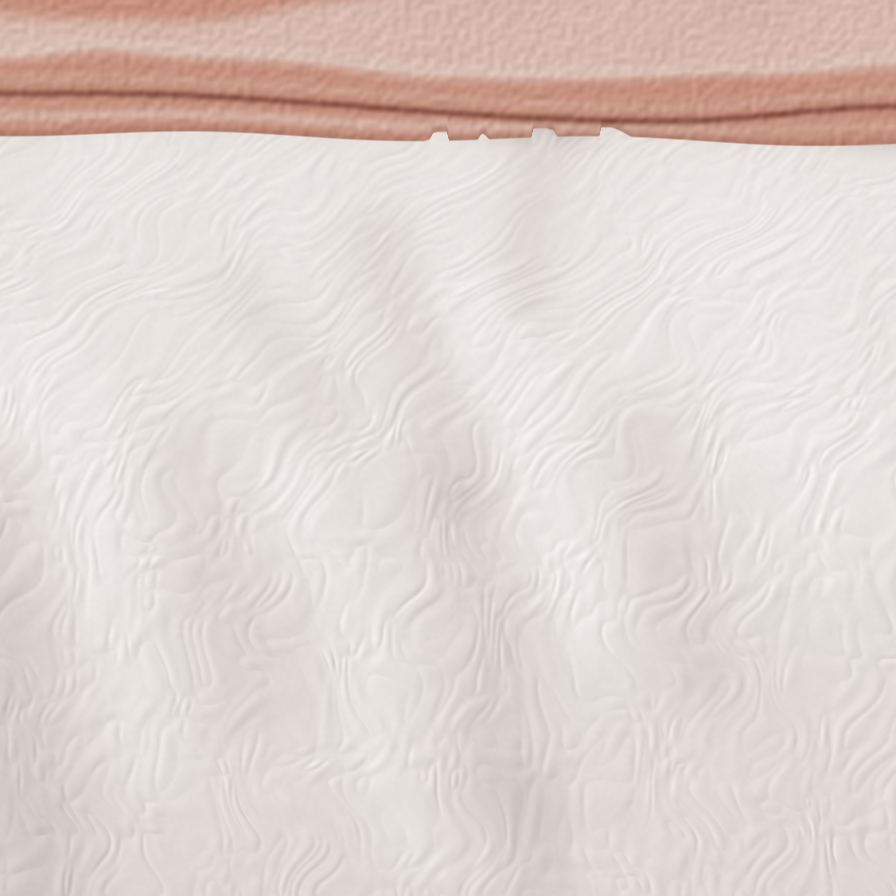
This texture is drawn by a WebGL 1 fragment shader. Its source:

```glsl
precision highp float;
// Pale crinkled bedding under a folded terracotta blanket along the top.
// Soft capsule-shaped folds shade the cloth; embossed, stretched noise makes
// the crinkle, and curved bands with dark creases form the blanket.
uniform vec2 u_resolution;

#define CLOTH_LIGHT vec3(0.925, 0.907, 0.895)
#define CLOTH_SHADE vec3(0.770, 0.730, 0.710)
#define BLANKET_PALE vec3(0.850, 0.745, 0.705)
#define BLANKET_WARM vec3(0.775, 0.565, 0.490)
#define BLANKET_DEEP vec3(0.520, 0.310, 0.260)
#define CRINKLE_SCALE vec2(78.0, 36.0)
#define CRINKLE_DEPTH 0.105
#define NAP_DEPTH 0.07

float hash(vec2 p) {
  vec3 q = fract(vec3(p.xyx) * 0.1031);
  q += dot(q, q.yzx + 33.33);
  return fract((q.x + q.y) * q.z);
}

float noise(vec2 p) {
  vec2 i = floor(p), f = fract(p);
  f = f * f * (3.0 - 2.0 * f);
  return mix(mix(hash(i), hash(i + vec2(1.0, 0.0)), f.x),
             mix(hash(i + vec2(0.0, 1.0)), hash(i + 1.0), f.x), f.y);
}

float fbm(vec2 p) {
  float sum = 0.0, amp = 0.5;
  for (int i = 0; i < 4; i++) {
    sum += amp * noise(p);
    p = p * 2.03 + 17.0;
    amp *= 0.5;
  }
  return sum;
}

// Gaussian falloff around the segment a-b
float fold(vec2 p, vec2 a, vec2 b, float width) {
  vec2 ab = b - a;
  float d = length(p - a - ab * clamp(dot(p - a, ab) / dot(ab, ab), 0.0, 1.0));
  return exp(-d * d / (width * width));
}

float line(float d, float width) {
  return exp(-d * d / (width * width));
}

// Height of the short, slanted puckers
float crinkle(vec2 p) {
  vec2 warp = vec2(noise(p * 17.0), noise(p * 17.0 + 40.0)) - 0.5;
  float slant = 0.7 * (1.0 - smoothstep(0.1, 0.75, p.y)) * (p.y - 0.75);
  vec2 q = (p + vec2(slant, 0.0) + warp * 0.065) * CRINKLE_SCALE;
  float ridge = 1.0 - abs(2.0 * noise(q) - 1.0);
  return 0.65 * ridge + 0.5 * noise(q * vec2(0.9, 1.3) + 70.0);
}

vec3 clothColor(vec2 p, float edge) {
  vec2 w = p + 0.035 * (vec2(noise(p * 7.0), noise(p * 7.0 + 9.0)) - 0.5);
  float shade = 0.05 + 0.28 * smoothstep(0.25, 1.0, p.y);

  // Valleys
  shade += 0.34 * fold(w, vec2(-0.03, 0.55), vec2(0.06, 1.0), 0.075);
  shade += 0.20 * fold(w, vec2(0.20, 0.52), vec2(0.28, 0.78), 0.050);
  shade += 0.16 * fold(w, vec2(0.28, 0.34), vec2(0.36, 0.48), 0.045);
  shade += 0.22 * fold(w, vec2(0.43, 0.28), vec2(0.52, 0.54), 0.045);
  shade += 0.24 * fold(w, vec2(0.51, 0.55), vec2(0.56, 0.88), 0.050);
  shade += 0.24 * fold(w, vec2(0.61, 0.16), vec2(0.60, 0.33), 0.035);
  shade += 0.22 * fold(w, vec2(0.73, 0.50), vec2(0.79, 0.76), 0.045);
  float hollow = smoothstep(0.53, 0.60, w.x) * (1.0 - smoothstep(0.63, 0.66, w.x));
  shade += 0.24 * hollow * smoothstep(0.80, 0.92, p.y);

  // Crests
  shade -= 0.16 * fold(w, vec2(0.04, 0.40), vec2(0.15, 0.85), 0.055);
  shade -= 0.14 * fold(w, vec2(0.34, 0.55), vec2(0.47, 0.95), 0.045);
  shade -= 0.16 * fold(w, vec2(0.54, 0.35), vec2(0.66, 0.70), 0.050);
  shade -= 0.12 * fold(w, vec2(0.85, 0.25), vec2(0.90, 0.60), 0.080);
  shade += 0.16 * (fbm(p * vec2(9.0, 6.0)) - 0.47);

  // Contact shadow below the blanket
  float contact = exp(-max(p.y - edge, 0.0) / 0.012);
  shade += contact * (0.10 + 0.45 * fold(p, vec2(0.60, edge), vec2(0.63, edge), 0.05)
                           + 0.45 * smoothstep(0.90, 1.0, p.x));

  float relief = crinkle(p) - crinkle(p + vec2(0.0035, 0.0025));
  float depth = CRINKLE_DEPTH * mix(0.50, 1.0, smoothstep(0.15, 0.60, p.y));
  vec3 col = mix(CLOTH_LIGHT, CLOTH_SHADE, clamp(shade, 0.0, 1.0));
  return col + relief * depth + 0.012 * (noise(p * 230.0) - 0.5);
}

vec3 blanketColor(vec2 p, float edge) {
  float x = p.x, wobble = 0.012 * (noise(p * vec2(9.0, 20.0)) - 0.5);
  float crease = 0.102 + 0.031 * smoothstep(0.1, 0.72, x) - 0.016 * smoothstep(0.75, 1.0, x);

  // Upper layer: a pale band between warm strips
  float top = 0.020 - 0.040 * smoothstep(0.20, 0.55, x) + wobble;
  float low = 0.060 + 0.028 * smoothstep(0.20, 0.60, x) - 0.014 * smoothstep(0.7, 1.0, x) + wobble;
  float pale = smoothstep(top - 0.012, top + 0.012, p.y) * (1.0 - smoothstep(low - 0.012, low + 0.012, p.y));
  pale *= 0.82 + 0.30 * (fbm(p * vec2(6.0, 25.0)) - 0.4);
  pale += 0.35 * line(p.y - low + 0.006, 0.007) + 0.25 * line(p.y - crease + 0.014, 0.006);

  // Lower layer: a narrow lit roll
  float lower = smoothstep(crease - 0.002, crease + 0.002, p.y);
  float roll = line(p.y - mix(crease, edge, 0.55), 0.007);
  pale = mix(pale, 0.65 * roll * (1.0 - 0.6 * smoothstep(0.5, 0.9, x)), lower);

  vec3 col = mix(BLANKET_WARM, BLANKET_PALE, clamp(pale, 0.0, 1.0));
  float dark = 0.85 * line(p.y - crease - 0.002, 0.0045) + 0.30 * line(p.y - edge, 0.007);
  col = mix(col, BLANKET_DEEP, clamp(dark, 0.0, 1.0));
  return col + NAP_DEPTH * (noise(p * 150.0) - noise(p * 150.0 + 0.5));
}

void main() {
  vec2 p = gl_FragCoord.xy / u_resolution;
  p.y = 1.0 - p.y;
  float soft = 1.2 / u_resolution.y;
  float edge = 0.148 + 0.012 * p.x + 0.004 * cos(p.x * 14.0);

  // Pale flecks along part of the hem
  float hem = smoothstep(0.46, 0.49, p.x) * (1.0 - smoothstep(0.68, 0.71, p.x));
  edge -= 0.010 * hem * smoothstep(0.50, 0.75, noise(vec2(p.x * 65.0, 3.0)));

  float cover = 1.0 - smoothstep(edge - soft, edge + soft, p.y);
  vec3 col = mix(clothColor(p, edge), blanketColor(p, edge), cover);
  gl_FragColor = vec4(clamp(col, 0.0, 1.0), 1.0);
}
```
